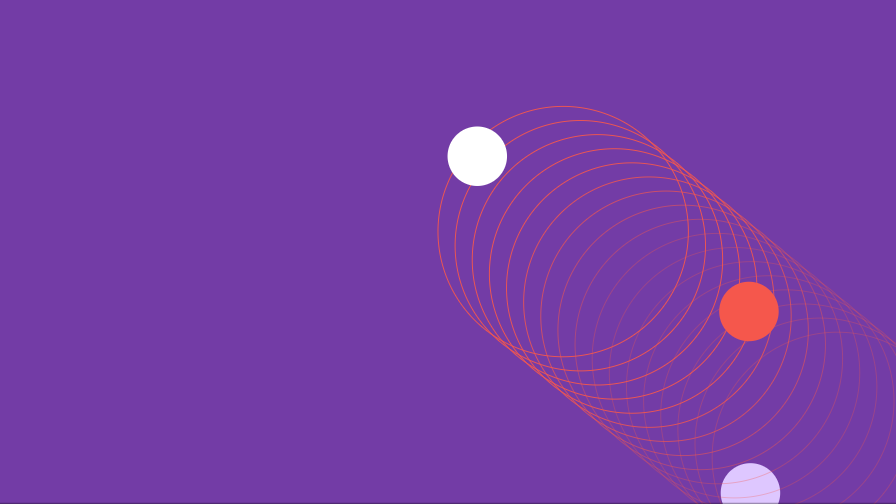
A Shadertoy shader for this background:

```glsl
const vec3 PURPLE = vec3(0.45, 0.235, 0.65);
const vec3 CORAL = vec3(0.96, 0.34, 0.30);
const vec3 LAVENDER = vec3(0.87, 0.78, 1.0);
const vec3 WHITE = vec3(1.0);

const int RING_COUNT = 17;
const float RING_RADIUS = 0.2484;
const float RING_WIDTH = 0.0019;
const float DISC_RADIUS = 0.059;

float circleDistance(vec2 p, vec2 center, float radius) {
    return length(p - center) - radius;
}

// Share of a pixel lying inside the edge
float fillCoverage(float dist, float pixel) {
    return clamp(0.5 - dist / pixel, 0.0, 1.0);
}

// Share of a pixel covered by a stroke, valid below one pixel wide
float strokeCoverage(float dist, float width, float pixel) {
    return fillCoverage(dist - 0.5 * width, pixel)
         - fillCoverage(dist + 0.5 * width, pixel);
}

vec3 paintDisc(vec3 base, vec2 p, vec2 center, vec3 tint, float pixel) {
    float dist = circleDistance(p, center, DISC_RADIUS);
    return mix(base, tint, fillCoverage(dist, pixel));
}

// Row of equal rings, fading along its direction
vec3 paintRings(vec3 base, vec2 p, vec2 start, vec2 stride, float pixel) {
    vec3 color = base;
    for (int i = 0; i < RING_COUNT; i++) {
        float k = float(i);
        float dist = circleDistance(p, start + k * stride, RING_RADIUS);
        float opacity = mix(0.95, 0.3, smoothstep(3.0, 10.0, k));
        color = mix(color, CORAL, opacity * strokeCoverage(dist, RING_WIDTH, pixel));
    }
    return color;
}

void mainImage(out vec4 fragColor, in vec2 fragCoord) {
    float pixel = 1.0 / iResolution.y;
    vec2 p = fragCoord * pixel;

    // The lavender disc lies under the rings, the others above
    vec3 color = paintDisc(PURPLE, p, vec2(1.489, 0.022), LAVENDER, pixel);
    color = paintRings(color, p, vec2(1.1174, 0.5405), vec2(0.034, -0.028), pixel);
    color = paintDisc(color, p, vec2(0.947, 0.690), WHITE, pixel);
    color = paintDisc(color, p, vec2(1.486, 0.382), CORAL, pixel);

    // Thin shaded strip along the bottom
    color *= 1.0 - 0.3 * fillCoverage(p.y - 0.0025, pixel);

    fragColor = vec4(color, 1.0);
}
```
